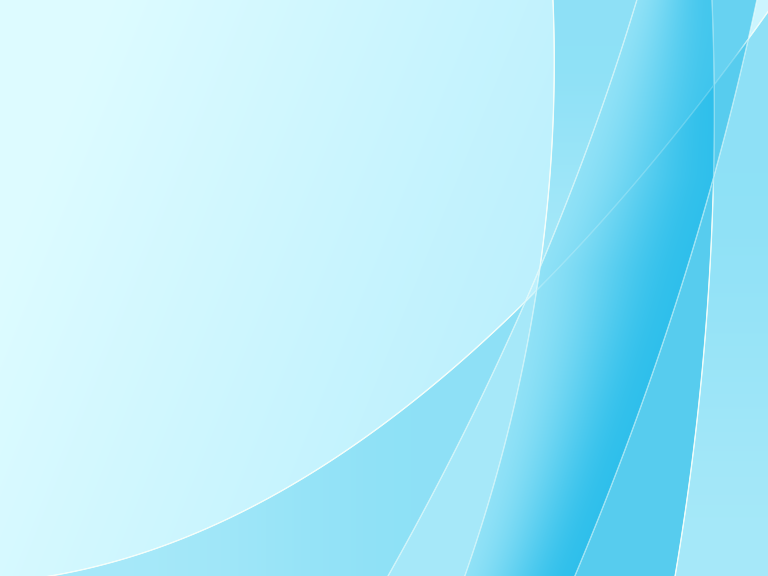
This background is drawn by a Shadertoy shader. Its source:

```glsl
#define PALE vec3(0.865, 0.985, 1.0)
#define MIST vec3(0.735, 0.940, 0.992)
#define SKY  vec3(0.555, 0.880, 0.965)
#define ICE  vec3(0.650, 0.910, 0.975)
#define AQUA vec3(0.340, 0.800, 0.935)
#define DEEP vec3(0.185, 0.750, 0.920)
#define LINE_WIDTH 0.0022

// Parabola coefficients: offset, slope, bend
const vec3 SWEEP = vec3(-0.011, 0.083, 0.495);
const vec3 LEFT_BOW = vec3(0.807, 0.348, -0.195);
const vec3 LEFT_RAY = vec3(0.6736, 0.563, -0.131);
const vec3 RIGHT_BOW = vec3(1.172, 0.1695, -0.1055);
const vec3 RIGHT_RAY = vec3(0.998, 0.420, -0.104);

float curve(vec3 c, float t) {
    return c.x + t * (c.y + t * c.z);
}

// Approximate signed distance, positive to the right of the curve
float side(vec3 c, vec2 p) {
    return (p.x - curve(c, p.y)) / length(vec2(1.0, c.y + 2.0 * c.z * p.y));
}

float cover(float d, float px) {
    return smoothstep(-0.7 * px, 0.7 * px, d);
}

float stroke(float d, float px) {
    return 1.0 - smoothstep(0.0, px, abs(d) - 0.5 * LINE_WIDTH + 0.4 * px);
}

void mainImage(out vec4 fragColor, in vec2 fragCoord) {
    vec2 p = fragCoord / iResolution.xy * vec2(4.0 / 3.0, 1.0);
    float px = 1.0 / iResolution.y;

    // Distances to the five boundaries
    float sweep = side(SWEEP, p.yx);
    float leftBow = side(LEFT_BOW, p);
    float leftRay = side(LEFT_RAY, p);
    float rightBow = side(RIGHT_BOW, p);
    float rightRay = side(RIGHT_RAY, p);
    float above = cover(sweep, px);

    // Pale field and the wedge beneath the sweep
    float fieldMix = clamp((p.x + 0.4 * (1.0 - p.y) - 0.2) / 0.95, 0.0, 1.0);
    vec3 field = mix(PALE, MIST, fieldMix);
    vec3 wedge = mix(mix(ICE, SKY, smoothstep(0.2, 0.75, p.x)), ICE, cover(leftRay, px));
    vec3 color = mix(wedge, field, above);

    // Upper left fold
    vec3 fold = mix(ICE, SKY, smoothstep(0.5, 0.95, p.y));
    color = mix(color, fold, cover(leftBow, px) * above);

    // Central ribbon, darkening towards its right side
    float ribbonLeft = max(curve(LEFT_BOW, p.y), curve(LEFT_RAY, p.y));
    float ribbonRight = min(curve(RIGHT_BOW, p.y), curve(RIGHT_RAY, p.y));
    float across = clamp((p.x - ribbonLeft) / (ribbonRight - ribbonLeft), 0.0, 1.0);
    vec3 ribbon = mix(mix(SKY, ICE, 0.2), DEEP, smoothstep(-0.1, 1.0, across));
    ribbon = mix(ribbon, SKY, 0.22 * above * smoothstep(0.5, 1.0, p.y));
    color = mix(color, ribbon, cover(min(leftBow, leftRay), px));

    // Overlap of the right bow and ray
    vec3 overlap = mix(AQUA, SKY, 0.3 * above);
    color = mix(color, overlap, cover(max(rightBow, rightRay), px));

    // Outer right panel and its bright upper corner
    vec3 panel = mix(ICE, SKY, smoothstep(0.0, 0.75, p.y));
    panel = mix(panel, mix(PALE, MIST, 0.5), above);
    color = mix(color, panel, cover(min(rightBow, rightRay), px));

    // Fine highlights along the boundaries
    float sweepGlow = mix(0.9, 0.2, smoothstep(0.89, 0.95, p.x));
    sweepGlow = mix(sweepGlow, 0.8, smoothstep(1.27, 1.31, p.x));
    float glow = sweepGlow * stroke(sweep, px);
    glow = max(glow, mix(0.5, 0.9, smoothstep(0.50, 0.56, p.y)) * stroke(leftBow, px));
    glow = max(glow, 0.55 * stroke(leftRay, px));
    glow = max(glow, mix(0.9, 0.35, smoothstep(0.64, 0.71, p.y)) * stroke(rightBow, px));
    glow = max(glow, 0.5 * stroke(rightRay, px));
    color = mix(color, vec3(0.98, 1.0, 0.98), glow);

    fragColor = vec4(color, 1.0);
}
```
